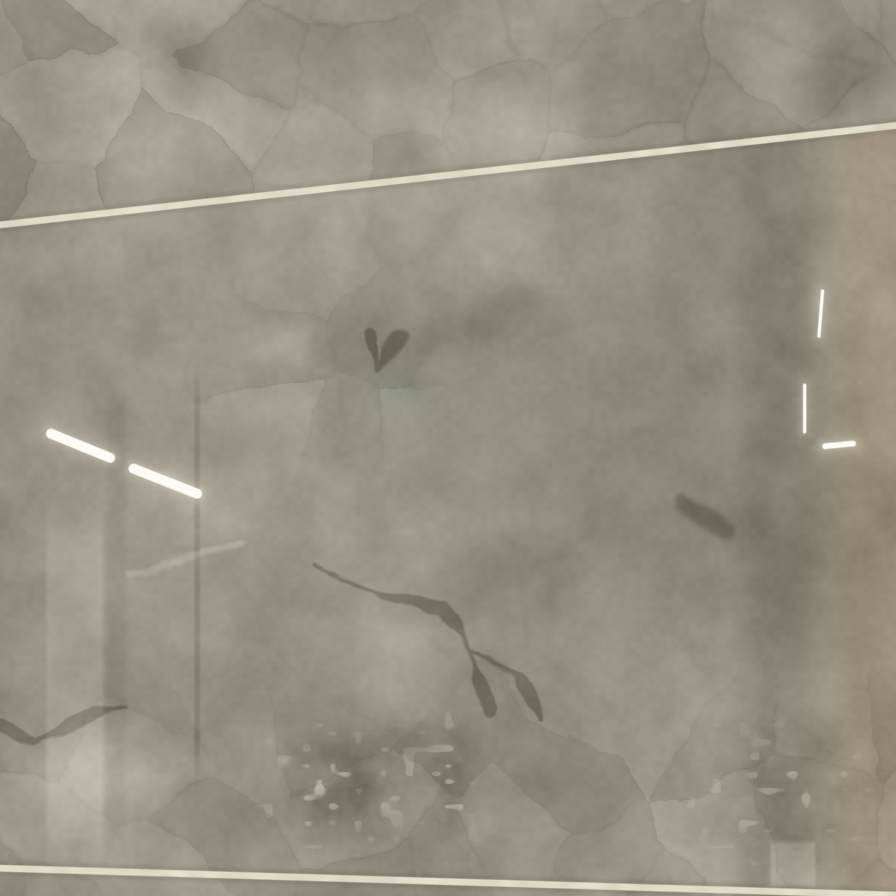
Reproduce this texture procedurally as a WebGL 2 fragment shader.

```glsl
#version 300 es
precision highp float;
// Polished grey-brown stone tiles seen at a slant, split by two pale joints.
// Layered noise and broken cells make the stone; warped segments make cracks,
// and soft bands with bright strokes make the reflections on the glaze.
uniform vec2 u_resolution;
out vec4 fragColor;

float hash(vec2 p) {
  vec3 q = fract(p.xyx * vec3(0.1031, 0.103, 0.0973));
  q += dot(q, q.yzx + 33.33);
  return fract((q.x + q.y) * q.z);
}

float noise(vec2 p) {
  vec2 i = floor(p), f = fract(p);
  f = f * f * (3.0 - 2.0 * f);
  return mix(mix(hash(i), hash(i + vec2(1, 0)), f.x),
             mix(hash(i + vec2(0, 1)), hash(i + 1.0), f.x), f.y);
}

float fbm(vec2 p) {
  float sum = 0.0, gain = 0.5;
  for (int i = 0; i < 6; i++) {
    sum += gain * noise(p);
    p = mat2(1.6, 1.2, -1.2, 1.6) * p + 7.3;
    gain *= 0.5;
  }
  return sum;
}

// Random shade of the nearest cell, and the gap to its neighbour
vec2 stoneCells(vec2 p) {
  vec2 base = floor(p);
  float near = 9.0, next = 9.0, shade = 0.0;
  for (int k = 0; k < 9; k++) {
    vec2 cell = base + vec2(k % 3 - 1, k / 3 - 1);
    float d = length(cell + vec2(hash(cell), hash(cell + 41.0)) - p);
    if (d < near) { next = near; near = d; shade = hash(cell + 87.0); }
    else next = min(next, d);
  }
  return vec2(shade, next - near);
}

float segment(vec2 p, vec2 a, vec2 b) {
  vec2 d = b - a;
  return length(p - a - d * clamp(dot(p - a, d) / dot(d, d), 0.0, 1.0));
}

float patchAt(vec2 p, vec2 centre, vec2 size) {
  vec2 q = (p - centre) / size;
  return exp(-dot(q, q));
}

float band(float x, float a, float b, float soft) {
  return smoothstep(a - soft, a + soft, x) * (1.0 - smoothstep(b - soft, b + soft, x));
}

void main() {
  vec2 uv = gl_FragCoord.xy / u_resolution;
  float px = 1.0 / min(u_resolution.x, u_resolution.y);

  // Slanted tile rows: joints lie at whole values of row
  float low = 0.031 - 0.030 * uv.x, tall = 0.718 + 0.141 * uv.x;
  float row = (uv.y - low) / tall;
  float jointDist = abs(row - round(row)) * tall;
  float upper = smoothstep(0.99, 1.01, row);

  // Cloudy stone with fine grain
  vec2 warp = vec2(fbm(uv * 9.0), fbm(uv * 9.0 + 31.0)) - 0.5;
  vec2 p = uv + 0.07 * warp;
  float tone = 0.465 + 0.42 * (fbm(p * 5.0 + 3.0) - 0.5) + 0.22 * (fbm(uv * 24.0) - 0.5);
  tone += 0.05 * (noise(uv * 150.0) - 0.5);

  // Broken fragments, strongest in the upper tile and near the lower joint
  float broken = max(0.8 * upper, 0.6 * (1.0 - smoothstep(0.08, 0.36, uv.y)));
  broken = max(broken, 0.55 * patchAt(uv, vec2(0.36, 0.6), vec2(0.2, 0.1)));
  vec2 cell = stoneCells(p * 9.0 + 2.0);
  tone += broken * (0.26 * (cell.x - 0.5) - 0.10 * (1.0 - smoothstep(0.0, 0.08, cell.y)) * noise(uv * 14.0));

  // Pale and dark clouds
  tone += 0.20 * patchAt(p, vec2(0.16, 0.85), vec2(0.09, 0.07));
  tone += 0.20 * patchAt(p, vec2(0.55, 0.86), vec2(0.13, 0.04));
  tone += 0.18 * patchAt(p, vec2(0.85, 0.94), vec2(0.05, 0.07));
  tone += 0.20 * patchAt(p, vec2(0.31, 0.61), vec2(0.04, 0.03));
  tone += 0.18 * patchAt(p, vec2(0.45, 0.26), vec2(0.08, 0.04));
  tone += 0.26 * patchAt(p, vec2(0.12, 0.14), vec2(0.07, 0.04));
  tone -= 0.32 * patchAt(p, vec2(0.20, 0.92), vec2(0.03, 0.04));
  tone -= 0.22 * patchAt(p, vec2(0.91, 0.91), vec2(0.06, 0.04));
  tone -= 0.16 * patchAt(p, vec2(0.54, 0.64), vec2(0.08, 0.03));
  float moss = patchAt(p, vec2(0.38, 0.12), vec2(0.07, 0.06)) + patchAt(p, vec2(0.50, 0.12), vec2(0.03, 0.07))
             + 0.7 * patchAt(p, vec2(0.88, 0.11), vec2(0.08, 0.07));
  tone -= moss * 0.5 * fbm(uv * 30.0);
  tone += moss * 0.4 * smoothstep(0.74, 0.9, noise(uv * vec2(70.0, 110.0)));

  // Jagged cracks, thinning and thickening along their length
  vec2 j = uv + 0.035 * warp;
  vec2 path[7] = vec2[7](vec2(0.35, 0.37), vec2(0.385, 0.35), vec2(0.43, 0.33), vec2(0.495, 0.316),
                         vec2(0.525, 0.27), vec2(0.585, 0.245), vec2(0.605, 0.197));
  float crack = 1.0;
  for (int i = 0; i < 6; i++) crack = min(crack, segment(j, path[i], path[i + 1]));
  crack = min(crack, segment(j, path[4], vec2(0.55, 0.205)));
  crack = min(crack, segment(j, vec2(0.0, 0.2), vec2(0.046, 0.173)));
  crack = min(crack, segment(j, vec2(0.046, 0.173), vec2(0.14, 0.206)));
  crack = min(crack, segment(j, vec2(0.414, 0.633), vec2(0.421, 0.583)));
  crack = min(crack, 0.6 * segment(j, vec2(0.421, 0.583), vec2(0.447, 0.633)) + 0.001);
  float width = 0.001 + 0.006 * smoothstep(0.3, 0.8, noise(uv * 22.0));
  tone -= 0.30 * (1.0 - smoothstep(width - 0.001, width + 0.003, crack));
  tone -= 0.26 * (1.0 - smoothstep(0.004, 0.016, segment(j, vec2(0.765, 0.44), vec2(0.815, 0.405))));
  tone += 0.16 * (1.0 - smoothstep(0.001, 0.006, segment(j, vec2(0.15, 0.36), vec2(0.27, 0.395))));

  // Dim upright reflections on the main tile
  float tile = 1.0 - upper;
  tone += tile * 0.13 * band(uv.x, 0.052, 0.115, 0.004) * band(uv.y, 0.05, 0.42, 0.03);
  tone -= tile * 0.07 * band(uv.x, 0.12, 0.14, 0.005) * band(uv.y, 0.05, 0.58, 0.03);
  tone -= tile * 0.16 * band(uv.x, 0.217, 0.223, 0.002) * band(uv.y, 0.14, 0.57, 0.03);
  tone -= tile * 0.14 * band(uv.x, 0.83, 0.91, 0.025);
  tone += 0.22 * band(uv.x, 0.86, 0.91, 0.003) * band(uv.y, 0.01, 0.06, 0.004);

  vec3 stone = mix(vec3(0.40, 0.38, 0.32), vec3(0.82, 0.80, 0.74), clamp(tone, 0.0, 1.0));
  stone += vec3(0.025, 0.0, -0.025) * smoothstep(0.88, 1.0, uv.x) * tile;
  stone += vec3(-0.03, 0.0, 0.01) * patchAt(p, vec2(0.45, 0.55), vec2(0.05, 0.04));

  // Joints, with a slightly shaded lower edge
  stone *= 1.0 - 0.08 * (1.0 - smoothstep(0.004, 0.012, jointDist));
  vec3 grout = vec3(0.88, 0.86, 0.78) + 0.06 * (noise(uv * 60.0) - 0.5);
  vec3 color = mix(stone, grout, 1.0 - smoothstep(0.0038 - px, 0.0038 + px, jointDist));

  // Bright lamp strokes
  float lamp = min(segment(uv, vec2(0.057, 0.516), vec2(0.123, 0.489)),
                   segment(uv, vec2(0.149, 0.477), vec2(0.22, 0.449))) - 0.0055;
  float glint = min(segment(uv, vec2(0.918, 0.675), vec2(0.914, 0.625)),
                    segment(uv, vec2(0.898, 0.57), vec2(0.898, 0.518))) - 0.0018;
  glint = min(glint, segment(uv, vec2(0.921, 0.502), vec2(0.952, 0.505)) - 0.0032);
  float light = min(lamp, glint);
  color += 0.12 * exp(-max(light, 0.0) * 130.0);
  color = mix(color, vec3(0.99, 0.99, 0.96), 1.0 - smoothstep(-px, px, light));
  fragColor = vec4(clamp(color, 0.0, 1.0), 1.0);
}
```
